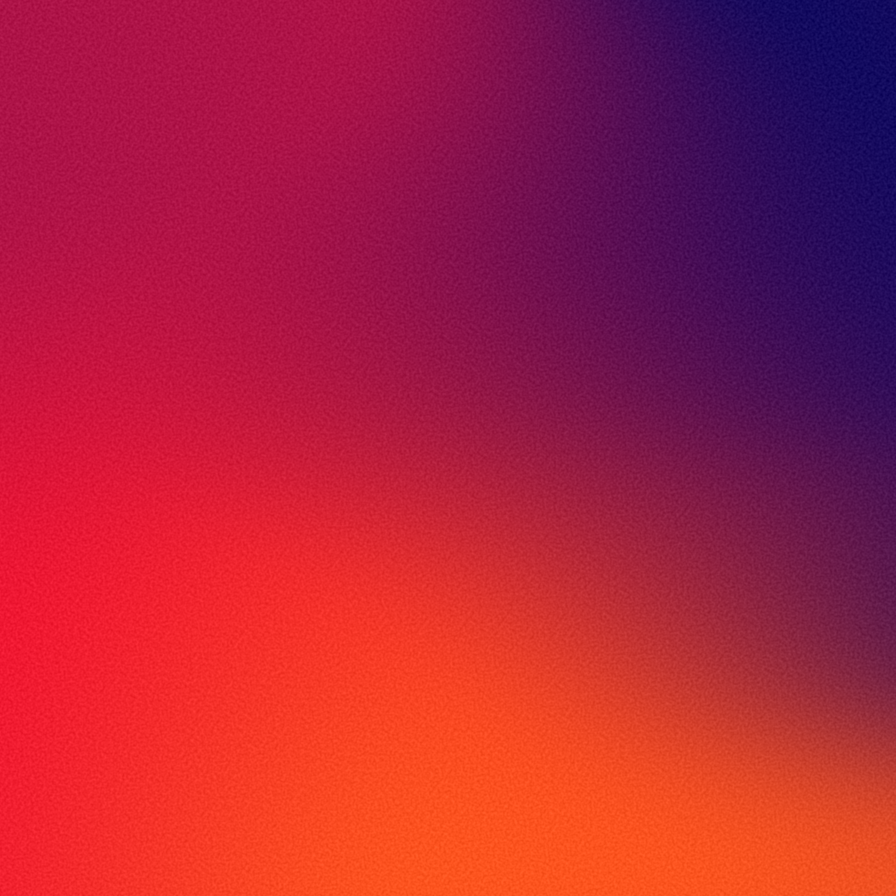
Reproduce this background procedurally as a WebGL 1 fragment shader.

```glsl
precision highp float;

uniform vec2 u_resolution;

const vec3 CRIMSON = vec3(0.68, 0.075, 0.28);
const vec3 RED     = vec3(0.94, 0.08, 0.20);
const vec3 ORANGE  = vec3(0.99, 0.33, 0.12);
const vec3 NAVY    = vec3(0.07, 0.04, 0.37);

const float RED_TOP      = 0.83;  // height where crimson starts turning red
const float RED_FULL     = 0.28;
const float GLOW_TOP     = 0.75;  // upper reach of the orange glow
const float GLOW_LEFT    = -0.20; // left reach of the orange glow
const float GLOW_FULL    = 0.50;
const float GLOW_LEAN    = 0.30;  // rightward lean of the glow with height
const float GRAIN_SCALE  = 290.0; // grain cells across the canvas
const float GRAIN_AMOUNT = 0.055;

// Smooth fall from 1 at low to 0 at high
float fall(float low, float high, float v) {
  return 1.0 - smoothstep(low, high, v);
}

vec2 randomGradient(vec2 cell) {
  vec3 h = fract(cell.xyx * vec3(0.1031, 0.1030, 0.0973));
  h += dot(h, h.yzx + 33.33);
  float angle = 6.28318 * fract((h.x + h.y) * h.z);
  return vec2(cos(angle), sin(angle));
}

float gradientNoise(vec2 p) {
  vec2 cell = floor(p);
  vec2 f = p - cell;
  vec2 w = f * f * f * (f * (f * 6.0 - 15.0) + 10.0);
  vec2 e = vec2(1.0, 0.0);
  float a = dot(randomGradient(cell), f);
  float b = dot(randomGradient(cell + e.xy), f - e.xy);
  float c = dot(randomGradient(cell + e.yx), f - e.yx);
  float d = dot(randomGradient(cell + e.xx), f - e.xx);
  return mix(mix(a, b, w.x), mix(c, d, w.x), w.y);
}

// Two turned layers keep the grain free of a visible lattice
float grain(vec2 uv) {
  vec2 p = uv * GRAIN_SCALE;
  vec2 turned = mat2(0.8, 0.6, -0.6, 0.8) * p;
  vec2 crossed = mat2(0.92, -0.39, 0.39, 0.92) * p * 1.37 + 71.3;
  return gradientNoise(turned) + 0.7 * gradientNoise(crossed);
}

// Orange glow rising from the lower edge
float glowAmount(vec2 uv) {
  float across = smoothstep(GLOW_LEFT, GLOW_FULL, uv.x - GLOW_LEAN * uv.y);
  return across * fall(0.0, GLOW_TOP, uv.y);
}

// Navy shade from the right: its midline level and steepness vary with height
float shadeAmount(vec2 uv) {
  float y = uv.y;
  float level = mix(-0.10, 0.36, smoothstep(0.0, 0.6, y))
              - 0.12 * smoothstep(0.65, 1.0, y);
  float steepness = 0.50 + 0.45 * smoothstep(0.0, 0.25, y)
                  - 0.30 * smoothstep(0.25, 0.5, y)
                  + 1.25 * y * y * y * y;
  return smoothstep(0.0, 1.0, level + steepness * (uv.x - 0.5));
}

void main() {
  vec2 uv = gl_FragCoord.xy / u_resolution;

  // Colour layers
  vec3 color = mix(CRIMSON, RED, fall(RED_FULL, RED_TOP, uv.y));
  color = mix(color, ORANGE, glowAmount(uv));
  color = mix(color, NAVY, shadeAmount(uv));

  // Film grain
  color += GRAIN_AMOUNT * grain(uv);

  gl_FragColor = vec4(clamp(color, 0.0, 1.0), 1.0);
}
```
